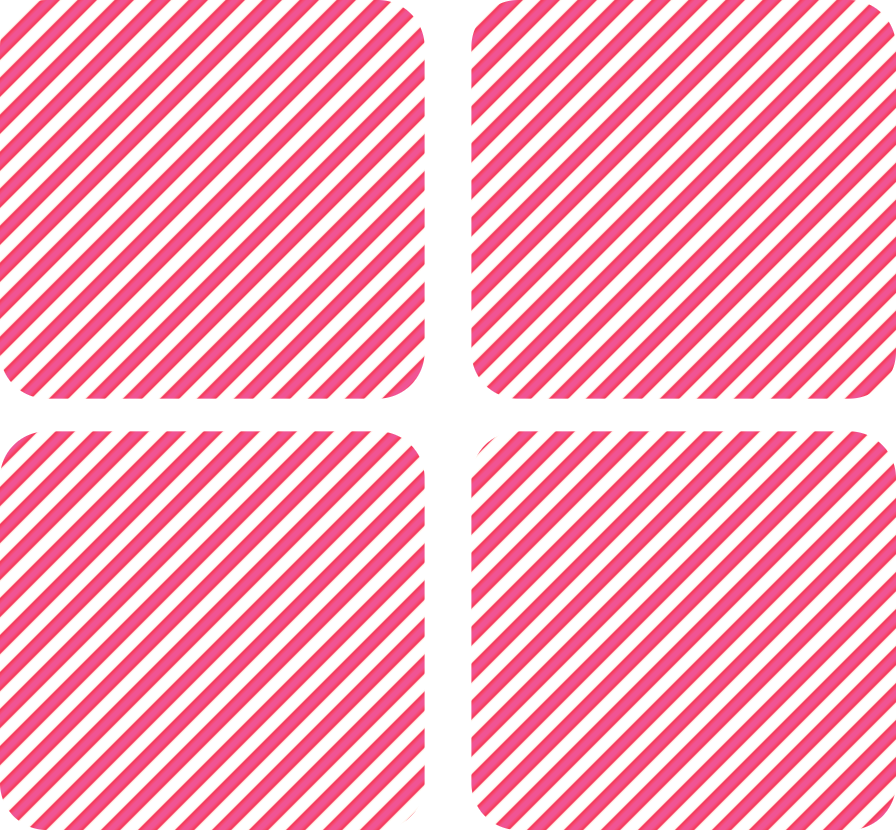
Reproduce this pattern procedurally as a Shadertoy shader.

```glsl
// Layout, in units of the canvas height
const vec2 HALF_GUTTER = vec2(0.0282, 0.0197);
const float CORNER_RADIUS = 0.0563;
const float STRIPE_PERIOD = 0.04458;

// Stripe offsets and profile, in units of one period
const float BASE_PHASE = 0.035;
const float RIGHT_SHIFT = 0.512;
const float LOWER_SHIFT = 0.063;
const float STRIPE_HALF_WIDTH = 0.262;
const float EDGE_SOFTNESS = 0.03;

const vec3 WHITE = vec3(1.0);
const vec3 CREAM = vec3(1.0, 0.96, 0.92);
const vec3 ORCHID = vec3(0.94, 0.33, 0.58);
const vec3 ROSE = vec3(0.96, 0.30, 0.47);
const vec3 CRIMSON = vec3(0.96, 0.24, 0.38);

float roundedBox(vec2 p, vec2 halfSize, float radius) {
    vec2 q = abs(p) - halfSize + radius;
    return length(max(q, 0.0)) + min(max(q.x, q.y), 0.0) - radius;
}

// Stripe colour by distance from its centre line
vec3 stripeColor(float dist, float softness) {
    vec3 ink = mix(ORCHID, ROSE, smoothstep(0.06, 0.15, dist));
    ink = mix(ink, CRIMSON, smoothstep(0.13, 0.21, dist));
    vec3 paper = mix(CREAM, WHITE, smoothstep(0.28, 0.34, dist));
    float fade = smoothstep(STRIPE_HALF_WIDTH - softness,
                            STRIPE_HALF_WIDTH + softness, dist);
    return mix(ink, paper, fade);
}

void mainImage(out vec4 fragColor, in vec2 fragCoord) {
    float pixel = 1.0 / iResolution.y;
    vec2 p = (fragCoord - 0.5 * iResolution.xy) * pixel;
    vec2 halfCanvas = 0.5 * iResolution.xy * pixel;

    // Four panels, mirrored about the centre
    vec2 panelCenter = 0.5 * (halfCanvas + HALF_GUTTER);
    vec2 panelHalfSize = 0.5 * (halfCanvas - HALF_GUTTER);
    float panelDist = roundedBox(abs(p) - panelCenter, panelHalfSize, CORNER_RADIUS);
    float panelMask = clamp(0.5 - panelDist / pixel, 0.0, 1.0);

    // Diagonal stripes, shifted per panel
    float phase = BASE_PHASE + RIGHT_SHIFT * step(0.0, p.x)
                + LOWER_SHIFT * step(p.y, 0.0);
    float along = (p.x - p.y) / STRIPE_PERIOD - phase;
    float dist = abs(fract(along + 0.5) - 0.5);
    float softness = max(EDGE_SOFTNESS, 0.7 * pixel / STRIPE_PERIOD);

    fragColor = vec4(mix(WHITE, stripeColor(dist, softness), panelMask), 1.0);
}
```
